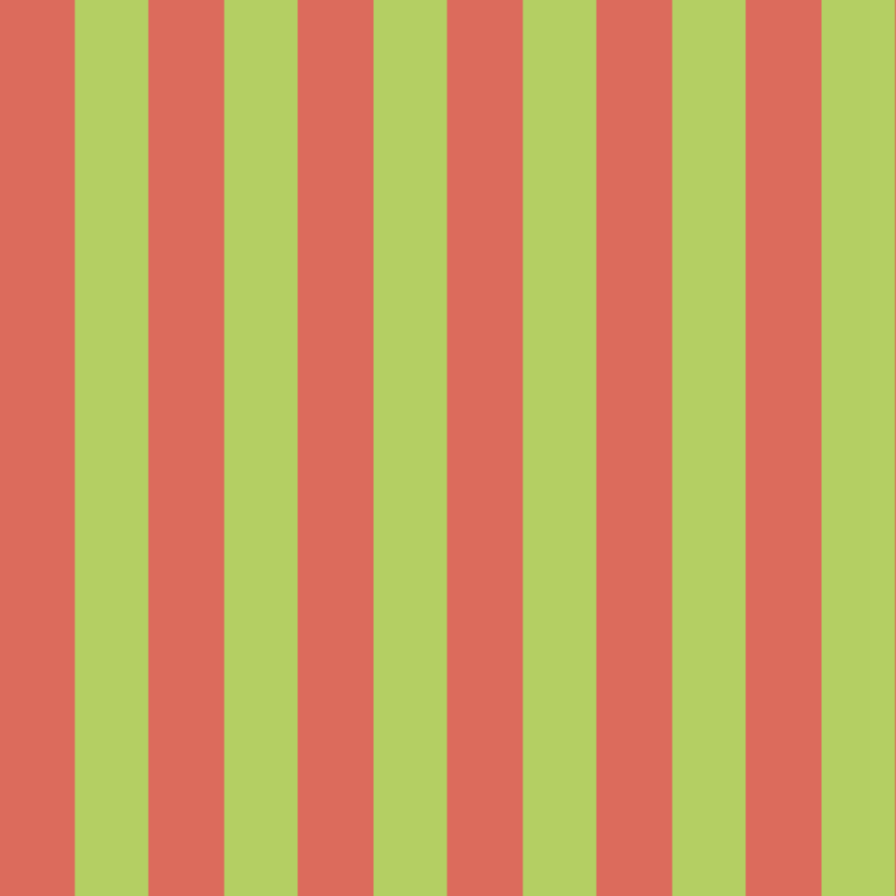
This pattern is drawn by a Shadertoy shader. Its source:

```glsl
// Flat vertical awning stripes: coral bands alternating with lime bands.
// Each band is a periodic 1D signed distance, blended with a thin soft edge.
// A whole number of repeats spans the canvas, so it tiles on all sides.

#define REPEATS      6.0
#define BAND_CENTER  0.2473   // coral band centre, fraction of one repeat
#define BAND_WIDTH   0.508    // coral band width, fraction of one repeat
#define EDGE_SOFT    0.0022   // edge blend width, fraction of the canvas
#define CORAL        vec3(0.864, 0.418, 0.359)
#define LIME         vec3(0.705, 0.811, 0.390)

// Signed distance to the nearest coral band, in canvas widths
float bandDistance(float x) {
    float fromCenter = abs(fract(x * REPEATS - BAND_CENTER + 0.5) - 0.5);
    return (fromCenter - 0.5 * BAND_WIDTH) / REPEATS;
}

void mainImage(out vec4 fragColor, in vec2 fragCoord) {
    float x = fragCoord.x / iResolution.x;

    // Never blend over less than one pixel
    float blendWidth = max(EDGE_SOFT, 1.0 / iResolution.x);
    float coverage = clamp(0.5 - bandDistance(x) / blendWidth, 0.0, 1.0);

    fragColor = vec4(mix(LIME, CORAL, coverage), 1.0);
}
```
